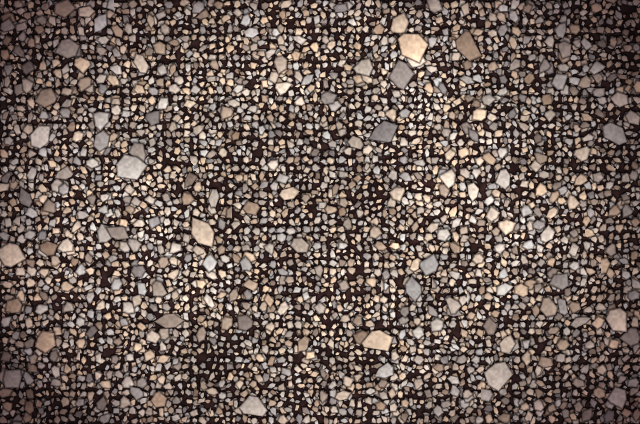
A Shadertoy shader for this texture:

```glsl
const float TAU = 6.2831853;

// Integer hash: three values in 0..1
vec3 hash3(vec2 cell, float seed) {
    uvec3 v = uvec3(ivec3(vec3(cell, seed)) + 4096);
    v = v * 1664525u + 1013904223u;
    v.x += v.y * v.z; v.y += v.z * v.x; v.z += v.x * v.y;
    v ^= v >> 16u;
    v.x += v.y * v.z; v.y += v.z * v.x; v.z += v.x * v.y;
    return vec3(v >> 8u) / 16777216.0;
}

float noise(vec2 p, float seed) {
    vec2 i = floor(p), f = fract(p);
    f = f * f * (3.0 - 2.0 * f);
    float low = mix(hash3(i, seed).x, hash3(i + vec2(1, 0), seed).x, f.x);
    float high = mix(hash3(i + vec2(0, 1), seed).x, hash3(i + vec2(1, 1), seed).x, f.x);
    return mix(low, high, f.y);
}

// Distance to an irregular convex stone made of six cut faces
float stoneDistance(vec2 q, float radius, vec3 shape) {
    float d = -1.0;
    for (int i = 0; i < 6; i++) {
        float k = float(i);
        float angle = (k + 0.75 * fract(shape.z * (7.0 + 5.0 * k))) * TAU / 6.0;
        float reach = radius * (0.75 + 0.4 * fract(shape.x * (11.0 + 7.0 * k)));
        d = max(d, dot(q, vec2(cos(angle), sin(angle))) - reach);
    }
    return d;
}

// Lays one size of stones over the ground; share is the part of cells filled
vec3 addStones(vec3 ground, vec2 p, float scale, float share, float seed) {
    vec2 home = floor(p * scale);
    float soft = scale * max(0.8 / iResolution.y, 0.0018);
    float grain = noise(p * 170.0, 3.0) - 0.5;

    for (int y = -1; y <= 1; y++)
    for (int x = -1; x <= 1; x++) {
        vec2 cell = home + vec2(x, y);
        vec3 place = hash3(cell, seed);
        if (place.z > share) continue;
        vec3 shape = hash3(cell, seed + 20.0);
        vec3 tint = hash3(cell, seed + 40.0);

        vec2 offset = p * scale - cell - 0.25 - 0.5 * place.xy;
        float turn = TAU * shape.y;
        vec2 q = mat2(cos(turn), sin(turn), -sin(turn), cos(turn)) * offset;
        q.y *= 1.0 + 0.65 * tint.z;
        float radius = mix(0.33, 0.52, shape.x);
        float d = stoneDistance(q, radius, shape);

        // Dark contact shadow, heavier above the stone
        float shadowWidth = scale * (0.0045 + 0.003 * smoothstep(-0.1, 0.5, offset.y));
        ground *= mix(0.32, 1.0, smoothstep(-soft, shadowWidth, d));

        // Worn top, darker rim, light from the lower right
        float tone = mix(0.52, 1.1, sqrt(tint.x));
        float rim = smoothstep(0.0, min(0.4 * radius, scale * 0.005), -d);
        float slope = dot(offset, vec2(0.25, -0.4)) / radius;
        tone *= mix(0.55, 1.0, rim) * (1.0 + 0.25 * slope) + 0.22 * grain;
        vec3 stone = mix(vec3(0.13, 0.08, 0.085), vec3(0.79, 0.72, 0.655), tone);
        stone *= 1.0 + 0.14 * (tint.y - 0.5) * vec3(1.0, 0.1, -1.0);
        ground = mix(ground, stone, smoothstep(soft, -soft, d) * 0.97);
    }
    return ground;
}

void mainImage(out vec4 fragColor, in vec2 fragCoord) {
    vec2 p = fragCoord / iResolution.y;
    vec2 centred = 2.0 * fragCoord / iResolution.xy - 1.0;
    float patches = noise(p * 6.0, 1.0) * 0.6 + noise(p * 14.0, 2.0) * 0.4;
    float coarse = mix(0.65, 1.5, smoothstep(0.1, 1.0, abs(centred.x)));

    // Soil, then stones from fine to large
    vec3 color = vec3(0.18, 0.12, 0.115) * (0.75 + 0.5 * noise(p * 90.0, 4.0));
    float cover = smoothstep(0.08, 0.4, patches);
    color = addStones(color, p, 62.0, 0.95, 5.0);
    color = addStones(color, p, 49.0, 0.35 + 0.45 * cover, 6.0);
    color = addStones(color, p, 35.0, 0.30 * coarse * cover, 7.0);
    color = addStones(color, p, 23.0, 0.12 * coarse, 8.0);
    color = addStones(color, p, 14.0, 0.045, 9.0);

    // Uneven light and a purplish darkening towards the corners
    color *= 0.86 + 0.36 * patches;
    float edge = smoothstep(0.25, 1.9, dot(centred * centred, vec2(1.1, 0.8)));
    color *= mix(vec3(1.08), vec3(0.52, 0.46, 0.49), edge);
    fragColor = vec4(clamp(color, 0.0, 1.0), 1.0);
}
```
